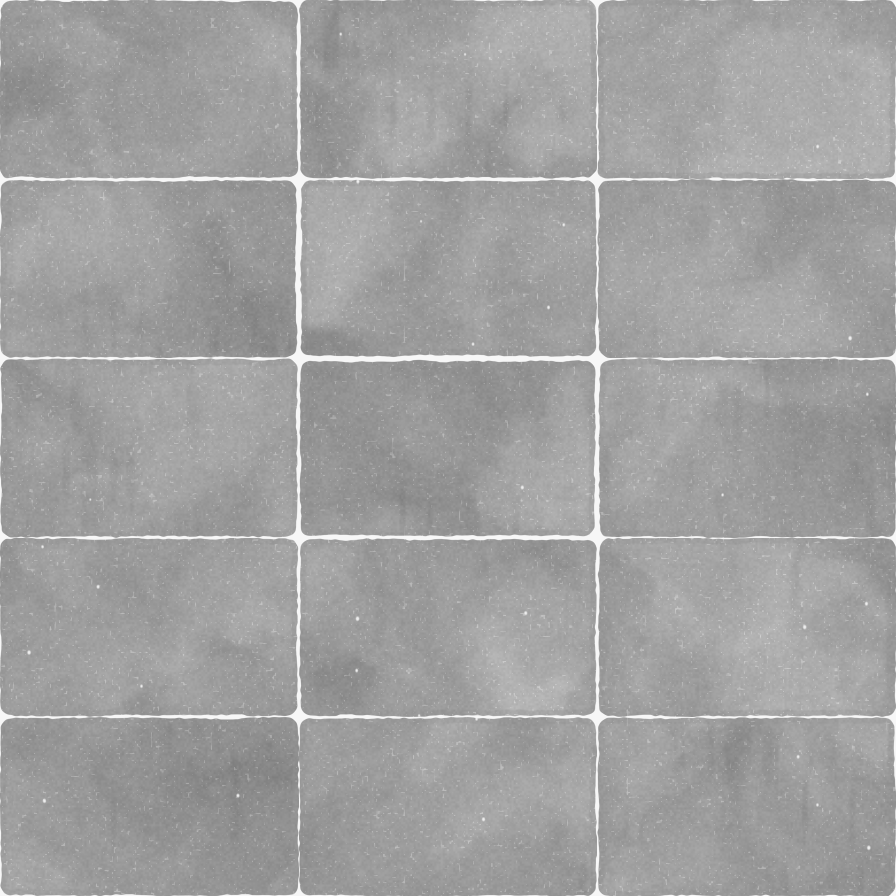
A WebGL 2 fragment shader for this texture:

```glsl
#version 300 es
precision highp float;
// Grey stone tiles, three across and five down, with worn edges and pale joints.
// Each tile is a rounded box with ragged sides; layered value noise gives the
// cloudy mottling, streaks and fine grain, reseeded for every tile.
uniform vec2 u_resolution;
out vec4 outColor;

const vec2 TILE_COUNT = vec2(3.0, 5.0);
const float CORNER_RADIUS = 0.011;
const float JOINT_HALF_WIDTH = 0.0031;
const vec3 GROUT = vec3(0.97);
const float STONE_TONE = 0.617;
const float RIM_TONE = 0.585;

float hash(vec2 p) {
    vec3 q = fract(p.xyx * 0.1031);
    q += dot(q, q.yzx + 33.33);
    return fract((q.x + q.y) * q.z);
}

float noise(vec2 p) {
    vec2 cell = floor(p), f = fract(p);
    f = f * f * (3.0 - 2.0 * f);
    float low = mix(hash(cell), hash(cell + vec2(1.0, 0.0)), f.x);
    float high = mix(hash(cell + vec2(0.0, 1.0)), hash(cell + 1.0), f.x);
    return mix(low, high, f.y);
}

float fbm(vec2 p) {
    float sum = 0.0, amplitude = 0.5;
    for (int i = 0; i < 5; i++) {
        sum += amplitude * noise(p);
        p = mat2(1.6, 1.2, -1.2, 1.6) * p + 7.3;
        amplitude *= 0.52;
    }
    return sum;
}

// Joints open up towards the middle of the floor and differ by segment
float jointOpening(vec2 middle) {
    float central = 1.0 - smoothstep(0.05, 0.65, length(middle - vec2(0.45, 0.53)));
    float variation = hash(floor(middle * 60.0 + 0.5) + 3.0);
    return JOINT_HALF_WIDTH * clamp(central * 0.75 + variation * 0.4 - 0.1, 0.04, 1.0);
}

// Distance a side is set back from the cell border, with chips along it
float sideInset(vec2 middle, float along, float seed) {
    float wave = noise(vec2(along * 38.0, seed)) - 0.5;
    float chip = noise(vec2(along * 170.0, seed + 9.0)) - 0.5;
    return jointOpening(middle) + 0.0018 * wave + 0.0015 * chip;
}

float roundedBox(vec2 p, vec2 low, vec2 high, float radius) {
    vec2 q = abs(p - 0.5 * (low + high)) - 0.5 * (high - low) + radius;
    return length(max(q, 0.0)) + min(max(q.x, q.y), 0.0) - radius;
}

float tileDistance(vec2 local, vec2 id, vec2 size, float seed) {
    vec2 center = (id + 0.5) * size;
    vec2 halfX = vec2(0.5 * size.x, 0.0), halfY = vec2(0.0, 0.5 * size.y);
    vec2 low = vec2(sideInset(center - halfX, local.y, seed),
                    sideInset(center - halfY, local.x, seed + 20.0));
    vec2 high = vec2(sideInset(center + halfX, local.y, seed + 40.0),
                     sideInset(center + halfY, local.x, seed + 60.0));
    return roundedBox(local, low, size - high, CORNER_RADIUS);
}

// Cloudy mottling with soft pale patches and faint vertical streaks
float stoneTone(vec2 p, vec2 offset) {
    vec2 q = p * 8.0 + offset;
    vec2 warp = vec2(fbm(q + 11.0), fbm(q + 37.0)) - 0.5;
    float cloud = fbm(q + 1.6 * warp) - 0.49;
    float patches = smoothstep(0.47, 0.59, fbm(q * 0.6 + warp + 71.0));
    float streak = smoothstep(0.65, 0.95, noise(p * vec2(95.0, 13.0) + offset));
    float streakArea = smoothstep(0.5, 0.75, noise(q * 0.7 + 53.0));
    return STONE_TONE + 0.19 * cloud + 0.038 * (patches - 0.5) - 0.03 * streak * streakArea;
}

float grain(vec2 p) {
    float fine = noise(p * 430.0) - 0.5;
    float coarse = noise(p * 190.0 + 17.0) - 0.5;
    float specks = smoothstep(0.8, 1.0, noise(p * 390.0 + 91.0));
    return 0.042 * fine + 0.02 * coarse + 0.11 * specks;
}

// Rare small white pits scattered on a jittered grid
float pits(vec2 p, float pixel) {
    vec2 cell = floor(p * 14.0);
    vec2 spot = 0.15 + 0.7 * vec2(hash(cell + 5.0), hash(cell + 29.0));
    float radius = mix(0.0008, 0.0018, hash(cell + 61.0));
    float d = length((p - (cell + spot) / 14.0) * vec2(1.0, 0.8)) - radius;
    return step(0.86, hash(cell + 83.0)) * (1.0 - smoothstep(-pixel, pixel, d));
}

void main() {
    vec2 p = gl_FragCoord.xy / u_resolution;
    float pixel = 1.0 / min(u_resolution.x, u_resolution.y);
    vec2 size = 1.0 / TILE_COUNT;
    vec2 id = floor(p * TILE_COUNT);
    vec2 local = p - id * size;
    float seed = floor(hash(id + 13.0) * 400.0);

    // Tile body and its slightly darker rim
    float d = tileDistance(local, id, size, seed);
    float tone = stoneTone(local, vec2(seed, seed * 0.37));
    tone += 0.02 * (hash(id + 47.0) - 0.5);
    float rim = smoothstep(-0.0075, -0.005, d + 0.002 * (noise(p * 90.0) - 0.5));
    tone = mix(tone, RIM_TONE, 0.4 * rim) + grain(p);
    tone = mix(tone, 0.93, pits(p, pixel));

    // Joint
    float cover = 1.0 - smoothstep(-0.7 * pixel, 0.7 * pixel, d);
    outColor = vec4(mix(GROUT, vec3(tone), cover), 1.0);
}
```
